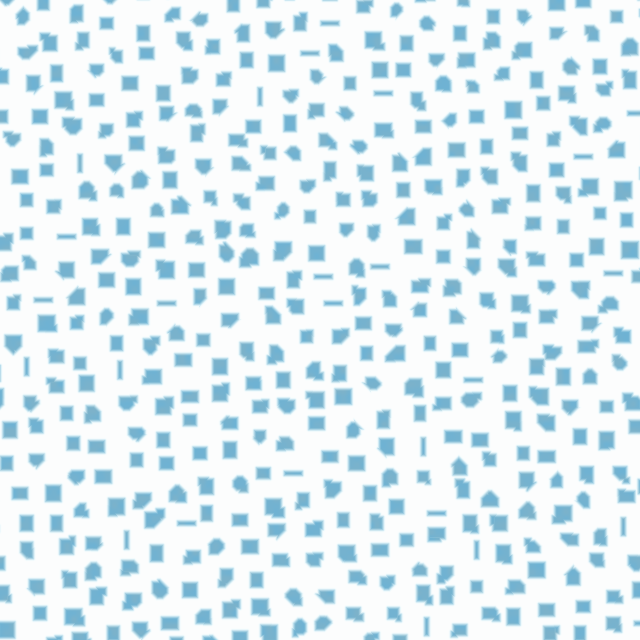
Give the GLSL for this pattern, as a Shadertoy shader.

```glsl
// Scattered small blocky blue chips on white paper, laid on a jittered tilted lattice

const vec3 PAPER = vec3(0.988, 0.993, 0.994);
const vec3 HALO = vec3(0.89, 0.97, 0.99);
const vec3 BLUE = vec3(0.43, 0.70, 0.83);
const vec3 GREY_BLUE = vec3(0.49, 0.70, 0.79);

const float CELLS = 20.6;      // lattice cells across the canvas
const float TILT = 0.2;        // lattice rotation in radians
const float JITTER = 0.36;     // centre shift in cells
const float STEP = 1.0 / 192.0; // size of the stair steps on chip outlines
const float SOFTNESS = 0.0036; // half width of the blurred edge

float hash(vec2 p) {
    return fract(sin(dot(p, vec2(127.1, 311.7))) * 43758.5453);
}

vec2 hash2(vec2 p) {
    return vec2(hash(p), hash(p + 57.3));
}

mat2 rotation(float angle) {
    float c = cos(angle), s = sin(angle);
    return mat2(c, s, -s, c);
}

float valueNoise(vec2 p) {
    vec2 i = floor(p), f = fract(p);
    f = f * f * (3.0 - 2.0 * f);
    float low = mix(hash(i), hash(i + vec2(1, 0)), f.x);
    float high = mix(hash(i + vec2(0, 1)), hash(i + vec2(1, 1)), f.x);
    return mix(low, high, f.y);
}

float boxDistance(vec2 p, vec2 halfSize) {
    vec2 q = abs(p) - halfSize;
    return length(max(q, 0.0)) + min(max(q.x, q.y), 0.0);
}

// A box with an offset tab and, on some chips, a bevelled corner
float chipDistance(vec2 p, vec2 id) {
    vec2 size = mix(vec2(0.0085), vec2(0.0132), hash2(id + 11.0));
    float kind = hash(id + 23.0);
    if (kind < 0.04) size = kind < 0.025 ? vec2(0.014, 0.0032) : vec2(0.0032, 0.014);

    float d = boxDistance(p, size);
    if (kind > 0.35) {
        vec2 side = sign(hash2(id + 31.0) - 0.5);
        vec2 tabSize = size * mix(vec2(0.4), vec2(0.75), hash2(id + 37.0));
        vec2 tabShift = side * (size - tabSize + STEP * hash2(id + 41.0));
        d = min(d, boxDistance(p - tabShift, tabSize));
    }
    if (kind > 0.55) {
        vec2 corner = sign(hash2(id + 47.0) - 0.5);
        float reach = (size.x + size.y) * mix(0.5, 0.8, hash(id + 53.0));
        d = max(d, (dot(p, corner) - reach) * 0.7071);
    }
    // Narrow pointed chips lose both lower or both upper corners
    if (kind > 0.8) {
        float up = sign(hash(id + 61.0) - 0.5);
        float reach = (size.x + size.y) * 0.68;
        d = max(d, (abs(p.x) + up * p.y - reach) * 0.7071);
    }
    return d;
}

// Nearest chip among the neighbouring lattice cells
float scatterDistance(vec2 uv) {
    mat2 tilt = rotation(TILT);
    vec2 cell = floor(uv * tilt * CELLS);
    float d = 1.0;
    for (int y = -1; y <= 1; y++) {
        for (int x = -1; x <= 1; x++) {
            vec2 id = cell + vec2(x, y);
            vec2 shift = (hash2(id) - 0.5) * JITTER;
            shift.y += 0.25 * (mod(id.x, 2.0) - 0.5);
            vec2 centre = tilt * (id + 0.5 + shift) / CELLS;
            centre = floor(centre / STEP + 0.5) * STEP;
            d = min(d, chipDistance(uv - centre, id));
        }
    }
    return d;
}

void mainImage(out vec4 fragColor, in vec2 fragCoord) {
    float canvas = min(iResolution.x, iResolution.y);
    vec2 uv = fragCoord / canvas;
    float d = scatterDistance(uv);

    // Soft ink edge with a pale cyan fringe outside it
    float edge = max(SOFTNESS, 0.75 / canvas);
    float ink = 1.0 - smoothstep(-edge, edge, d);
    float fringe = 1.0 - smoothstep(0.0, edge * 1.5, d);

    // Mottled tint inside the chips
    vec3 chipColor = mix(BLUE, GREY_BLUE, valueNoise(uv * 95.0));
    vec3 color = mix(PAPER, HALO, fringe * 0.8);
    color = mix(color, chipColor, ink);
    fragColor = vec4(color, 1.0);
}
```
